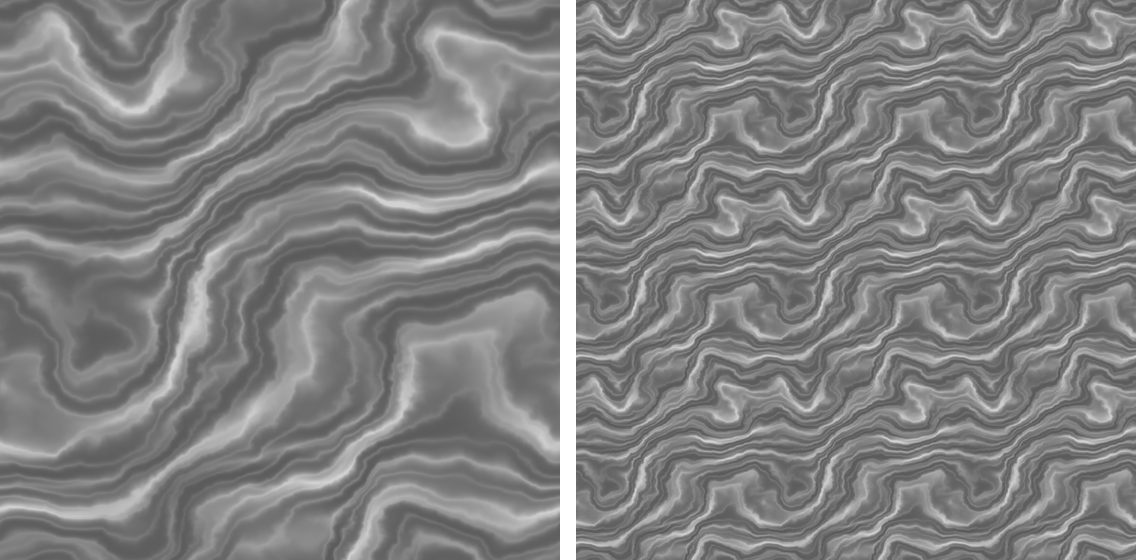
Left: one tile. Right: repeated 3 by 3.
This texture map is drawn by a Shadertoy shader. Its source:

```glsl
const float TAU = 6.2831853;
const vec2  BANDS = vec2(-2.0, 5.0);    // whole band repeats along x and y
const float SWAY = 0.4;                 // broad wave across the canvas
const float SWIRL = 1.15;               // strength of the large bends
const float SWIRL_CELLS = 3.0;
const float SWIRL_GAIN = 0.34;
const float FRAY = 0.032;               // sideways raggedness of steep veins
const float FRAY_CELLS = 8.0;
const float FRAY_GAIN = 0.54;
const float DRIFT = 0.3;                // how far vein layers slide apart
const float VEIN_POWER = 2.9;
const float VEIN_SOFTNESS = 0.03;
const vec3  VEIN_REPEAT = vec3(1.0, 2.0, 5.0);
const vec3  VEIN_WEIGHT = vec3(0.26, 0.19, 0.12);
const float VEIN_VARIATION = 0.9;
const float DARK_GREY = 0.355;
const float LIGHT_GREY = 0.82;

float hash(vec2 cell, float seed) {
    vec3 p = fract(cell.xyx * 0.1031 + seed * 0.1379);
    p += dot(p, p.yzx + 33.33);
    return fract((p.x + p.y) * p.z);
}

// Dot product of a random unit gradient with the offset from its corner
float corner(vec2 cell, vec2 offset, float period, float seed) {
    float angle = TAU * hash(mod(cell, period), seed);
    return dot(vec2(cos(angle), sin(angle)), offset);
}

// Gradient noise that wraps after a whole number of cells
float noise(vec2 uv, float period, float seed) {
    vec2 p = uv * period;
    vec2 i = floor(p);
    vec2 f = p - i;
    vec2 s = f * f * f * (f * (f * 6.0 - 15.0) + 10.0);
    vec2 e = vec2(1.0, 0.0);
    float low  = mix(corner(i, f, period, seed),
                     corner(i + e.xy, f - e.xy, period, seed), s.x);
    float high = mix(corner(i + e.yx, f - e.yx, period, seed),
                     corner(i + e.xx, f - e.xx, period, seed), s.x);
    return mix(low, high, s.y);
}

float fbm(vec2 uv, float period, float gain, float seed) {
    float sum = 0.0;
    float amplitude = 1.0;
    for (int octave = 0; octave < 5; octave++) {
        sum += amplitude * noise(uv, period, seed + float(octave));
        amplitude *= gain;
        period *= 2.0;
    }
    return sum;
}

// Sharp crest once per unit of phase, with smooth valleys between
float vein(float phase) {
    float soft = VEIN_SOFTNESS + 0.7 * fwidth(phase);
    float d = abs(2.0 * fract(phase) - 1.0);
    d = sqrt(d * d + soft * soft);
    return pow(clamp(1.0 - d, 0.0, 1.0), VEIN_POWER);
}

void mainImage(out vec4 fragColor, in vec2 fragCoord) {
    vec2 uv = fragCoord / iResolution.xy;

    // Ragged sideways shift, then broad bends of the band phase
    vec2 q = uv;
    q.x += FRAY * fbm(uv, FRAY_CELLS, FRAY_GAIN, 21.0);
    float phase = dot(BANDS, q) + SWAY * sin(TAU * q.x)
                + SWIRL * fbm(q, SWIRL_CELLS, SWIRL_GAIN, 4.0);

    // Parallel veins of several widths and varying strength
    float grey = DARK_GREY;
    for (int layer = 0; layer < 3; layer++) {
        float seed = 40.0 + 7.0 * float(layer);
        float slide = DRIFT * noise(q, 3.0, seed);
        float strength = 1.0 + VEIN_VARIATION * noise(uv, 4.0, seed + 3.0);
        float layerPhase = VEIN_REPEAT[layer] * (phase + slide) + 0.37 * float(layer);
        grey += VEIN_WEIGHT[layer] * strength * vein(layerPhase);
    }

    fragColor = vec4(vec3(min(grey, LIGHT_GREY)), 1.0);
}
```
